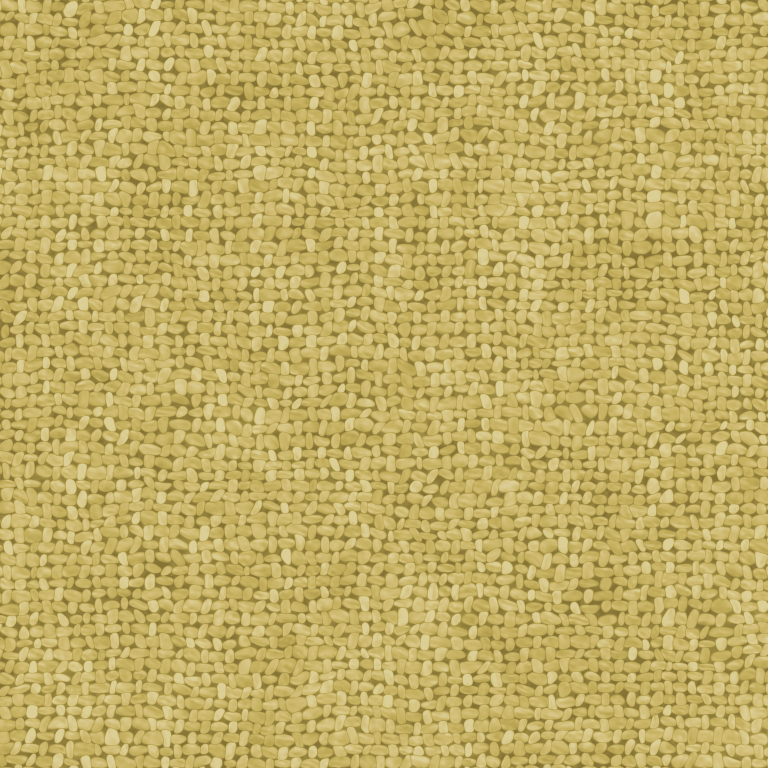
A Shadertoy shader for this texture:

```glsl
// Coarse plain-weave cloth in straw yellow: smooth upright warp bumps alternate with
// fuzzy lying weft bumps in a checker. Each bump is a rounded height field; the highest
// one wins, creases and gaps darken, and the resulting tone is looked up in a ramp.

const vec2  THREADS      = vec2(58.0, 64.0);   // crossings across the canvas
const vec2  WARP_HALF    = vec2(0.40, 0.68);   // bump half sizes, in crossings
const vec2  WEFT_HALF    = vec2(0.80, 0.50);
const float WARP_LIFT    = 0.10;
const float WARP_TONE    = 4.05;               // tones index the colour ramp, 0 to 5
const float WEFT_TONE    = 3.50;
const float GAP_TONE     = 0.35;
const float CREASE_LIGHT = 0.52;
const float WOBBLE       = 0.42;
const float FIBRE        = 1.9;
const float GRAIN        = 0.9;
const int   SAMPLES      = 2;                  // per axis, for smooth edges

const vec3 RAMP[6] = vec3[6](
    vec3(0.52, 0.45, 0.21), vec3(0.63, 0.56, 0.27), vec3(0.71, 0.63, 0.31),
    vec3(0.77, 0.69, 0.37), vec3(0.82, 0.74, 0.46), vec3(0.86, 0.81, 0.59));

// Integer hash: three values in 0..1 for a lattice point and a seed
vec3 hash3(vec2 cell, int seed) {
    uvec3 v = uvec3(ivec3(ivec2(cell), seed)) * 1664525u + 1013904223u;
    v.x += v.y * v.z; v.y += v.z * v.x; v.z += v.x * v.y;
    v ^= v >> 16u;
    v.x += v.y * v.z; v.y += v.z * v.x; v.z += v.x * v.y;
    return vec3(v >> 8u) / 16777216.0;
}

// Smooth value noise, two independent channels, centred on zero
vec2 noise2(vec2 p, int seed) {
    vec2 i = floor(p), f = fract(p);
    f = f * f * (3.0 - 2.0 * f);
    vec2 low  = mix(hash3(i, seed).xy, hash3(i + vec2(1, 0), seed).xy, f.x);
    vec2 high = mix(hash3(i + vec2(0, 1), seed).xy, hash3(i + vec2(1, 1), seed).xy, f.x);
    return mix(low, high, f.y) - 0.5;
}

vec3 rampColour(float tone) {
    tone = clamp(tone, 0.0, 4.999);
    int stop = int(tone);
    return mix(RAMP[stop], RAMP[stop + 1], fract(tone));
}

float weaveTone(vec2 uv) {
    // Uneven threads: broad drift plus local wobble
    vec2 p = uv * THREADS;
    p += WOBBLE * (noise2(p * 0.9, 1) + 1.6 * noise2(p * 0.19, 2));

    // Fine hairs along each thread direction; the weft is twisted
    float weftHair = noise2(vec2(p.x * 1.3, p.y * 4.3 + p.x * 1.2), 3).x;
    float warpHair = noise2(vec2(p.x * 4.0 + p.y * 0.6, p.y * 1.3), 4).x;

    float best = -1.0, second = -1.0, body = WEFT_TONE;
    for (int y = -1; y <= 1; y++)
    for (int x = -1; x <= 1; x++) {
        vec2 cell = floor(p) + vec2(x, y);
        bool isWarp = mod(cell.x + cell.y, 2.0) < 0.5;
        vec3 shape = hash3(cell, 5);
        vec3 look = hash3(cell, 6);

        // Jittered, tilted, rounded bump
        vec2 d = p - cell - 0.5 - 0.14 * (shape.xy - 0.5);
        float tilt = (shape.z - 0.35) * (isWarp ? 0.75 : 0.35);
        d += tilt * vec2(-d.y, d.x);
        vec2 q = d / ((isWarp ? WARP_HALF : WEFT_HALF) * mix(0.86, 1.14, look.x));
        float height = 1.0 - dot(q, q) + (isWarp ? WARP_LIFT : 0.0)
                     + 0.25 * (look.y - 0.5);

        if (height > best) {
            second = best;
            best = height;
            // Pale yarn stretches run along the warp
            float yarn = noise2(vec2(cell.x, cell.y * 0.13), 7).x;
            body = isWarp
                ? WARP_TONE + 1.3 * (look.z - 0.5) + 1.2 * yarn + 0.5 * FIBRE * warpHair
                : WEFT_TONE + 0.8 * (look.z - 0.5) + FIBRE * weftHair;
            body += 0.3 * q.y - 0.12 * q.x;
        } else {
            second = max(second, height);
        }
    }

    // Relief: gaps between threads and creases where two bumps meet
    float relief = smoothstep(-0.08, 0.45, best);
    relief *= mix(CREASE_LIGHT, 1.0, smoothstep(0.0, 0.35, best - second));
    float tone = mix(GAP_TONE, body, relief);

    // Fuzz and faint large-scale mottling
    tone += GRAIN * noise2(p * 3.4, 8).x;
    tone += 0.5 * noise2(uv * 9.0, 9).x + 0.5 * noise2(uv * 24.0, 10).x;
    return tone;
}

void mainImage(out vec4 fragColor, in vec2 fragCoord) {
    vec3 colour = vec3(0.0);
    for (int j = 0; j < SAMPLES; j++)
    for (int i = 0; i < SAMPLES; i++) {
        vec2 offset = (vec2(i, j) + 0.5) / float(SAMPLES) - 0.5;
        colour += rampColour(weaveTone((fragCoord + offset) / iResolution.y));
    }
    fragColor = vec4(colour / float(SAMPLES * SAMPLES), 1.0);
}
```
